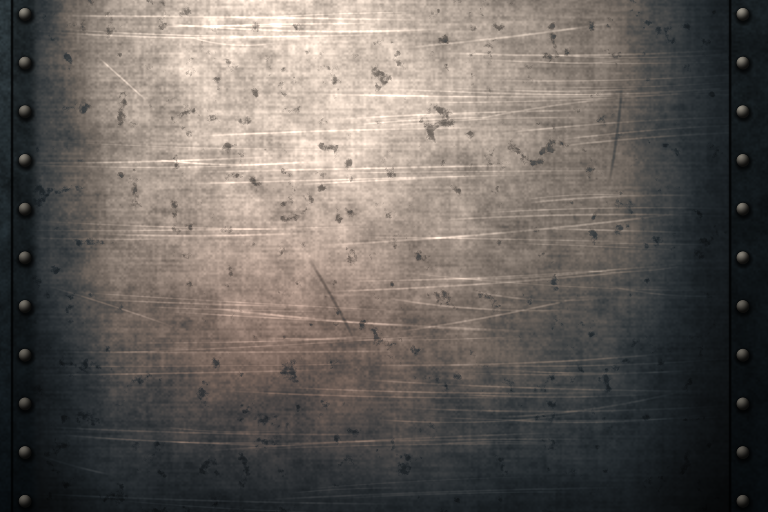
Give the GLSL for this texture, as a Shadertoy shader.

```glsl
const float WIDTH = 1.5;            // canvas width in canvas heights
const float RIVET_OFFSET = 0.701;   // rivet column distance from the centre
const float RIVET_FIRST = 0.021;
const float RIVET_STEP = 0.0951;
const float RIVET_RADIUS = 0.0135;
const float LEFT_SEAM = 0.0235;
const float RIGHT_SEAM = 1.426;
const int BUNDLES = 24;
const int STRANDS = 4;
const float SCRATCH_GAIN = 0.62;
const float GRAIN = 0.15;
const vec3 COOL = vec3(0.84, 1.02, 1.14);
const vec3 WARM = vec3(1.07, 0.985, 0.91);

float hash(vec2 p) {
    return fract(sin(dot(p, vec2(127.1, 311.7))) * 43758.5453);
}

float noise(vec2 p) {
    vec2 cell = floor(p), f = fract(p);
    f = f * f * (3.0 - 2.0 * f);
    return mix(mix(hash(cell), hash(cell + vec2(1, 0)), f.x),
               mix(hash(cell + vec2(0, 1)), hash(cell + vec2(1, 1)), f.x), f.y);
}

float fbm(vec2 p) {
    float sum = 0.0, amp = 0.5;
    for (int i = 0; i < 5; i++) {
        sum += amp * noise(p);
        p = mat2(1.6, 1.2, -1.2, 1.6) * p + 7.3;
        amp *= 0.55;
    }
    return sum;
}

float blob(vec2 p, vec2 centre, vec2 radius) {
    vec2 d = (p - centre) / radius;
    return exp(-dot(d, d));
}

// Thin bowed line from a to b, faded at both ends
float scratch(vec2 p, vec2 a, vec2 b, float bow, float width) {
    vec2 d = b - a, q = p - a;
    float t = dot(q, d) / dot(d, d);
    float off = dot(q, vec2(-d.y, d.x)) / length(d) - 4.0 * bow * t * (1.0 - t);
    float soft = width + 1.0 / iResolution.y;
    float ends = smoothstep(0.0, 0.2, t) * (1.0 - smoothstep(0.7, 1.0, t));
    return ends * (1.0 - smoothstep(0.0, soft, abs(off))) * 1.7 * width / soft;
}

// Bundles of nearly parallel horizontal scratches
float scratchField(vec2 p) {
    float sum = 0.0;
    for (int i = 0; i < BUNDLES; i++) {
        float id = float(i);
        vec2 base = vec2(0.2 + 1.1 * hash(vec2(id, 1.0)), (id + hash(vec2(id, 2.0))) / float(BUNDLES));
        float tilt = 0.11 * (hash(vec2(id, 3.0)) - 0.4);
        float bow = 0.022 * (hash(vec2(id, 4.0)) - 0.6);
        for (int j = 0; j < STRANDS; j++) {
            vec2 seed = vec2(id, 10.0 + float(j));
            float reach = mix(0.08, 0.42, hash(seed));
            vec2 mid = base + (vec2(hash(seed + 20.0), hash(seed + 30.0)) - 0.5) * vec2(0.4, 0.045);
            vec2 arm = reach * vec2(1.0, tilt + 0.05 * (hash(seed + 40.0) - 0.5));
            float width = mix(0.0005, 0.0016, hash(seed + 50.0));
            sum += scratch(p, mid - arm, mid + arm, bow, width);
        }
    }
    return sum;
}

// Deeper individual gouges
float gouges(vec2 p) {
    float s = scratch(p, vec2(0.78, 0.906), vec2(1.24, 0.962), -0.004, 0.0018);
    s += scratch(p, vec2(0.76, 0.350), vec2(1.18, 0.430), -0.006, 0.0016);
    s += scratch(p, vec2(0.08, 0.445), vec2(0.37, 0.350), 0.003, 0.0012);
    s += scratch(p, vec2(0.36, 0.405), vec2(1.08, 0.352), -0.010, 0.0020);
    s += scratch(p, vec2(0.96, 0.185), vec2(1.36, 0.243), -0.012, 0.0018);
    s += scratch(p, vec2(0.92, 0.765), vec2(1.20, 0.808), 0.004, 0.0014);
    s += scratch(p, vec2(0.19, 0.890), vec2(0.29, 0.800), 0.0, 0.0013);
    s += scratch(p, vec2(0.60, 0.520), vec2(1.42, 0.596), -0.010, 0.0018);
    return s + scratch(p, vec2(0.07, 0.113), vec2(0.23, 0.070), -0.003, 0.0018);
}

void mainImage(out vec4 fragColor, in vec2 fragCoord) {
    vec2 p = fragCoord / iResolution.xy * vec2(WIDTH, 1.0);
    float px = 1.0 / iResolution.y;

    // Broad light falling from the upper left
    float light = 0.07 + 0.36 * blob(p, vec2(0.62, 0.60), vec2(0.68, 0.55))
        + 0.40 * blob(p, vec2(0.50, 0.95), vec2(0.85, 0.50))
        + 0.14 * blob(p, vec2(0.46, 1.02), vec2(0.27, 0.20));
    float patches = fbm(p * 4.0 + 3.0);
    float edge = smoothstep(0.04, 0.25, p.x + 0.06 * (patches - 0.5))
        * (1.0 - smoothstep(1.16, 1.45, p.x));
    light *= mix(0.42, 1.0, edge) * mix(0.7, 1.0, smoothstep(0.0, 0.16, p.y));

    // Stains, brushed streaks and grain
    float stain = fbm(p * 22.0);
    float brushed = noise(p * vec2(9.0, 210.0)) + 0.6 * noise(p * vec2(170.0, 7.0)) - 0.8;
    float grain = noise(p * 230.0) + noise(p * 110.0 + 5.0) - 1.0;
    light *= 1.0 + 0.40 * (patches - 0.5) + 0.42 * (stain - 0.5) + 0.15 * brushed + GRAIN * grain;
    light *= 1.0 - 0.4 * smoothstep(0.70, 0.86, fbm(p * 38.0 + 11.0));

    // Light scratches and two dark ones
    float marks = scratchField(p) + gouges(p);
    marks *= 0.45 + 0.9 * noise(p * vec2(28.0, 60.0));
    light += SCRATCH_GAIN * marks * (0.05 + 0.55 * light) * mix(0.3, 1.0, edge);
    float dark = scratch(p, vec2(1.215, 0.84), vec2(1.185, 0.62), 0.004, 0.003)
        + scratch(p, vec2(0.60, 0.50), vec2(0.70, 0.32), 0.003, 0.003);
    light *= 1.0 - 0.25 * min(dark, 1.0);
    vec3 colour = light * mix(COOL, WARM, smoothstep(0.08, 0.42, light));
    colour *= mix(vec3(1), vec3(1.07, 0.98, 0.96), blob(p, vec2(0.55, 0.25), vec2(0.35, 0.28)));

    // Dark side strips and their seams
    float isLeft = 1.0 - step(WIDTH * 0.5, p.x);
    float strip = max(1.0 - smoothstep(0.055, 0.082, p.x), smoothstep(RIGHT_SEAM - px, RIGHT_SEAM + px, p.x));
    vec3 steel = mix(vec3(0.025, 0.04, 0.05), vec3(0.12, 0.145, 0.155), p.y * mix(0.6, 1.0, isLeft));
    steel *= 0.65 + 0.7 * stain + 0.25 * grain;
    steel *= 1.0 + 0.35 * (1.0 - smoothstep(LEFT_SEAM - px, LEFT_SEAM + px, p.x));
    colour = mix(colour, steel, strip * 0.92);
    float seam = min(abs(p.x - LEFT_SEAM), abs(p.x - RIGHT_SEAM));
    colour *= 1.0 - 0.75 * (1.0 - smoothstep(0.001, 0.002 + px, seam));

    // Rivet columns: shadow, then lit dome
    float row = clamp(round((p.y - RIVET_FIRST) / RIVET_STEP), 0.0, 10.0);
    vec2 centre = vec2(WIDTH * 0.5 + (1.0 - 2.0 * isLeft) * RIVET_OFFSET, RIVET_FIRST + row * RIVET_STEP);
    vec2 q = (p - centre) / RIVET_RADIUS;
    float r = length(q);
    colour *= 1.0 - 0.7 * (1.0 - smoothstep(0.8, 1.6, length(q + vec2(-0.1, 0.25))));
    vec3 normal = vec3(q, sqrt(max(0.0, 1.0 - r * r)));
    float shine = max(0.0, dot(normal, normalize(vec3(-0.35, 0.55, 0.75))));
    vec3 dome = vec3(0.53, 0.51, 0.47) * (0.12 + 0.9 * shine * shine) * mix(0.65, 1.0, p.y);
    dome *= 0.8 + 0.4 * stain;
    colour = mix(colour, dome, 1.0 - smoothstep(1.0 - px / RIVET_RADIUS, 1.0, r));

    fragColor = vec4(clamp(colour, 0.0, 1.0), 1.0);
}
```
